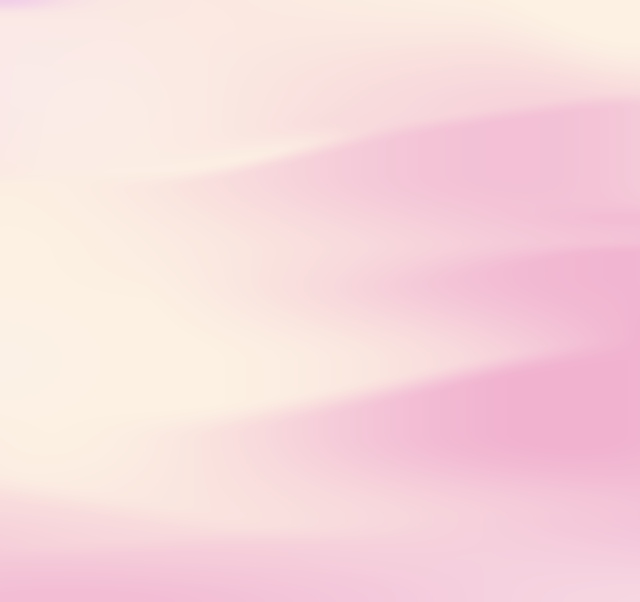
A WebGL 1 fragment shader for this background:

```glsl
precision highp float;
// Soft silk-like folds of cream and pink, overlapping from top to bottom.
uniform vec2 u_resolution;

#define CREAM vec3(0.990, 0.945, 0.890)
#define PEACH vec3(0.977, 0.880, 0.870)
#define ROSE  vec3(0.960, 0.797, 0.850)
#define PINK  vec3(0.945, 0.700, 0.815)
#define LILAC vec3(0.940, 0.780, 0.910)
#define COOL  vec3(-0.004, -0.004, 0.030)

// Smooth cubic through four tones spaced evenly from left to right.
float along(vec4 k, float x) {
  float s = 3.0 * x;
  float a = s - 1.0, b = s - 2.0, c = s - 3.0;
  return -k.x * a * b * c / 6.0 + k.y * s * b * c / 2.0
         - k.z * s * a * c / 2.0 + k.w * s * a * b / 6.0;
}

// Covers everything below a crest; its tone drifts from ridge to tail over span.
float fold(float tone, vec2 p, float crest, float soft, vec4 ridge, vec4 tail, vec2 span) {
  float drift = smoothstep(span.x, span.y, p.y);
  float cloth = clamp(along(mix(ridge, tail, drift), p.x), 0.0, 1.0);
  return mix(tone, cloth, smoothstep(-soft, soft, p.y - crest));
}

// Soft elliptical spot.
float glow(vec2 p, vec2 center, vec2 size) {
  vec2 d = (p - center) / size;
  return exp(-dot(d, d));
}

// Tone 0 is cream, tone 1 is deep pink.
vec3 ramp(float t) {
  vec3 c = mix(CREAM, PEACH, smoothstep(0.0, 0.1, t) * 0.0 + clamp(t / 0.27, 0.0, 1.0));
  c = mix(c, ROSE, clamp((t - 0.27) / 0.33, 0.0, 1.0));
  return mix(c, PINK, clamp((t - 0.6) / 0.4, 0.0, 1.0));
}

void main() {
  vec2 p = gl_FragCoord.xy / u_resolution;
  p.y = 1.0 - p.y; // depth below the top edge
  float x = p.x;

  // Upper haze, starting lower at the far right
  float dip = 0.09 * smoothstep(0.72, 1.0, x);
  float tone = fold(0.0, p, -1.0, 0.1, vec4(0.11, 0.13, 0.03, 0.0),
                    vec4(0.12, 0.14, 0.42, 0.43), vec2(dip - 0.03, 0.19));
  tone += 0.10 * glow(p, vec2(0.56, 0.215), vec2(0.11, 0.025));

  // Upper fold with a pale rim
  float crest = 0.30 - 0.105 * smoothstep(0.2, 0.8, x) - 0.03 * smoothstep(0.7, 1.0, x);
  tone *= 1.0 - 0.75 * glow(vec2(x, p.y - crest), vec2(0.36, -0.012), vec2(0.17, 0.025));
  tone = fold(tone, p, crest, 0.016, vec4(0.03, 0.30, 0.72, 0.62),
              vec4(0.0, 0.15, 0.48, 0.77), vec2(0.29, 0.42));
  tone += 0.13 * glow(p, vec2(1.03, 0.362), vec2(0.17, 0.018));

  // Middle fold, fading into the cream tongue
  crest = 0.46 - 0.05 * smoothstep(0.4, 1.0, x);
  tone = fold(tone, p, crest, mix(0.06, 0.010, smoothstep(0.4, 1.0, x)),
              vec4(0.0, 0.12, 0.67, 0.95), vec4(0.0, 0.0, 0.30, 1.0), vec2(0.46, 0.60));

  // Deep pink fold rising to the right
  crest = 0.705 - 0.135 * smoothstep(0.2, 1.1, x);
  tone = fold(tone, p, crest, mix(0.032, 0.020, x), vec4(0.04, 0.25, 0.85, 0.98),
              vec4(0.10, 0.22, 0.46, 0.72), vec2(0.72, 0.86));

  // Lower left slope
  tone = fold(tone, p, 0.808 + 0.20 * x, 0.028, vec4(0.30, 0.30, 0.40, 0.60),
              vec4(0.55, 0.40, 0.45, 0.65), vec2(0.80, 0.92));

  // Bottom fold
  crest = 0.918 - 0.026 * smoothstep(0.0, 0.5, x);
  tone = fold(tone, p, crest, mix(0.014, 0.035, x), vec4(0.60, 0.55, 0.52, 0.60),
              vec4(0.82, 0.78, 0.58, 0.42), vec2(0.90, 1.0));

  // Cool tints and the lilac corner
  vec3 color = ramp(clamp(tone, 0.0, 1.0));
  float cool = 0.9 * glow(p, vec2(0.0, 0.14), vec2(0.30, 0.16)) * smoothstep(0.31, 0.28, p.y);
  cool += 0.4 * glow(p, vec2(0.0, 0.60), vec2(0.12, 0.08));
  cool += 0.7 * glow(p, vec2(1.0, 1.0), vec2(0.50, 0.12));
  color += COOL * cool;
  color = mix(color, LILAC, 0.8 * glow(p, vec2(0.0), vec2(0.10, 0.016)));
  gl_FragColor = vec4(color, 1.0);
}
```
